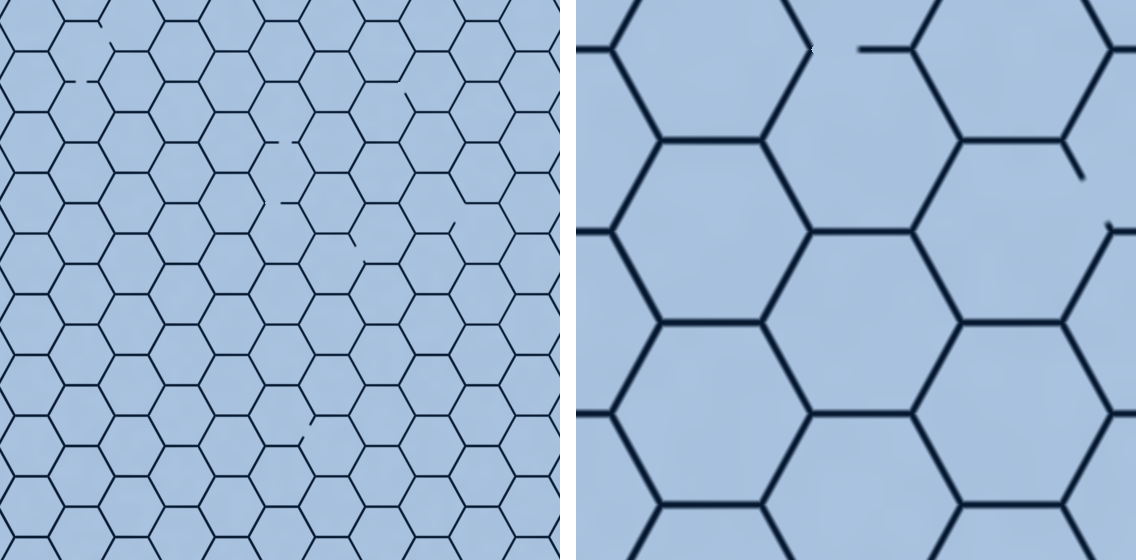
Left, the full canvas; right, a detail of the centre.
This pattern is drawn by a three.js fragment shader. Its source:

```glsl
#define PITCH vec2(0.08945, 0.1084)
#define ORIGIN vec2(0.056, 0.0952)
#define HALF_WIDTH 0.0021
#define SOFTNESS 0.0017
#define WEAR_CHANCE 0.065
#define MOTTLE 0.012
#define FILL_COLOR vec3(0.655, 0.757, 0.87)
#define LINE_COLOR vec3(0.02, 0.095, 0.19)

varying vec2 vUv;

// Regular hexagon lattice: columns sqrt(3)/2 apart, rows in half steps
const vec2 LATTICE = vec2(0.8660254, 0.5);

float hash(vec2 p) {
  vec3 q = fract(p.xyx * vec3(0.1031, 0.1030, 0.0973));
  q += dot(q, q.yzx + 33.33);
  return fract((q.x + q.y) * q.z);
}

float valueNoise(vec2 p) {
  vec2 cell = floor(p);
  vec2 f = fract(p);
  f = f * f * (3.0 - 2.0 * f);
  return mix(mix(hash(cell), hash(cell + vec2(1.0, 0.0)), f.x),
             mix(hash(cell + vec2(0.0, 1.0)), hash(cell + 1.0), f.x), f.y);
}

// Finds the two closest cell centres, indexed by column and half row
void closestCells(vec2 grid, vec2 p, out vec2 first, out vec2 second) {
  float nearest = 1e3;
  float next = 1e3;
  first = vec2(0.0);
  second = vec2(0.0);
  for (int i = -1; i <= 1; i++) {
    float column = floor(grid.x + 0.5) + float(i);
    float odd = mod(column, 2.0);
    float row = floor(grid.y - 0.5 * odd + 0.5);
    for (int j = -1; j <= 1; j++) {
      vec2 cell = vec2(column, 2.0 * (row + float(j)) + odd);
      float d = distance(p, cell * LATTICE);
      if (d < nearest) {
        next = nearest;
        second = first;
        nearest = d;
        first = cell;
      } else if (d < next) {
        next = d;
        second = cell;
      }
    }
  }
}

// Ink left on an edge: a few edges in the upper part have a gap
float edgeInk(vec2 edgeId, float along, float height) {
  float chance = WEAR_CHANCE * smoothstep(0.5, 0.62, height);
  float worn = step(hash(edgeId + 17.0), chance);
  float center = 0.46 * (hash(edgeId + 41.0) - 0.5);
  float reach = mix(0.06, 0.2, hash(edgeId + 73.0));
  float gap = 1.0 - smoothstep(reach - 0.02, reach + 0.03, abs(along - center));
  return 1.0 - worn * gap;
}

void main() {
  vec2 grid = (vUv - ORIGIN) / PITCH;
  vec2 p = grid * vec2(LATTICE.x, 1.0);
  vec2 first, second;
  closestCells(grid, p, first, second);

  // Edge coordinates, oriented alike from both sides
  vec2 edgeId = first + second;
  vec2 middle = 0.5 * edgeId * LATTICE;
  vec2 normal = normalize((second - first) * LATTICE);
  normal *= sign(normal.x + 0.1 * normal.y);
  float across = abs(dot(p - middle, normal)) * PITCH.y;
  float along = dot(p - middle, vec2(-normal.y, normal.x));

  // Lines grow slightly heavier toward the lower left
  float weight = mix(1.12, 0.9, 0.5 * (vUv.x + vUv.y));
  weight *= mix(0.94, 1.06, valueNoise(vUv * 14.0));
  float halfWidth = HALF_WIDTH * weight;
  float line = 1.0 - smoothstep(halfWidth - SOFTNESS, halfWidth + SOFTNESS, across);
  line *= edgeInk(edgeId, along, ORIGIN.y + middle.y * PITCH.y);

  // Faint mottling of the fill
  vec3 fill = FILL_COLOR + MOTTLE * (valueNoise(vUv * 45.0) - 0.5);
  gl_FragColor = vec4(mix(fill, LINE_COLOR, line), 1.0);
}
```
